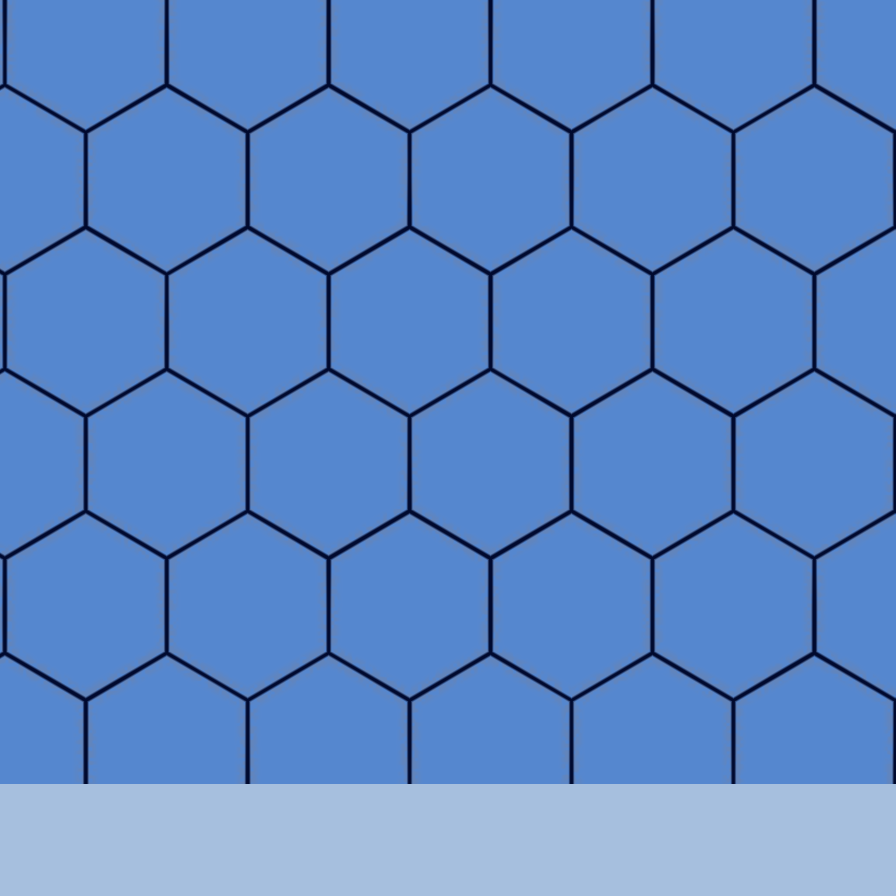
Reproduce this pattern procedurally as a WebGL 1 fragment shader.

```glsl
precision highp float;
// Blue honeycomb of pointy-top hexagons with thin navy outlines, above a pale
// plain strip. Two interleaved rectangular grids give the nearest cell centre;
// the outline comes from the distance to that cell's edge, with a mottled fringe.

uniform vec2 u_resolution;

const vec2 CELL_PITCH = vec2(0.1807, 0.1585);   // column width, row height
const vec2 CELL_ORIGIN = vec2(0.1861, 0.7995);  // centre of one cell
const float ROW_RATIO = 0.8660254;              // row height of a unit hexagon
const float LINE_HALF_WIDTH = 0.0024;
const float LINE_SOFTNESS = 0.0016;
const float STRIP_HEIGHT = 0.125;
const float GRAIN_COUNT = 256.0;

const vec3 CELL_BLUE = vec3(0.335, 0.530, 0.812);
const vec3 FRINGE_BLUE = vec3(0.385, 0.520, 0.735);
const vec3 LINE_NAVY = vec3(0.0, 0.035, 0.180);
const vec3 STRIP_BLUE = vec3(0.650, 0.750, 0.870);

float hash(vec2 p) {
  return fract(sin(dot(p, vec2(127.1, 311.7))) * 43758.5453);
}

float valueNoise(vec2 p) {
  vec2 i = floor(p);
  vec2 f = fract(p);
  f = f * f * (3.0 - 2.0 * f);
  float low = mix(hash(i), hash(i + vec2(1.0, 0.0)), f.x);
  float high = mix(hash(i + vec2(0.0, 1.0)), hash(i + vec2(1.0, 1.0)), f.x);
  return mix(low, high, f.y);
}

// Offset from the nearest centre in a lattice of hexagons of width 1.
vec2 nearestCell(vec2 p) {
  vec2 period = vec2(1.0, 2.0 * ROW_RATIO);
  vec2 a = mod(p, period) - 0.5 * period;
  vec2 b = mod(p + 0.5 * period, period) - 0.5 * period;
  return dot(a, a) < dot(b, b) ? a : b;
}

// Distance from a point inside a unit hexagon to its closest side.
float hexEdgeDistance(vec2 p) {
  p = abs(p);
  return 0.5 - max(p.x, dot(p, vec2(0.5, ROW_RATIO)));
}

vec3 honeycomb(vec2 uv, float pixel) {
  vec2 p = (uv - CELL_ORIGIN) / CELL_PITCH * vec2(1.0, ROW_RATIO);
  float edge = hexEdgeDistance(nearestCell(p)) * CELL_PITCH.x;

  // Faint grainy fringe beside the outlines
  float grain = valueNoise(uv * GRAIN_COUNT);
  float fringe = 1.0 - smoothstep(0.004, 0.016, edge);
  vec3 color = mix(CELL_BLUE, FRINGE_BLUE, fringe * smoothstep(0.1, 0.7, grain));

  // Outline with slightly uneven weight
  float halfWidth = LINE_HALF_WIDTH * mix(0.9, 1.1, valueNoise(uv * 16.0));
  float soft = max(LINE_SOFTNESS, 0.75 * pixel);
  float line = 1.0 - smoothstep(halfWidth - soft, halfWidth + soft, edge);
  return mix(color, LINE_NAVY, line);
}

void main() {
  vec2 uv = gl_FragCoord.xy / u_resolution.y;
  float pixel = 1.0 / u_resolution.y;

  // Plain strip along the bottom
  float aboveStrip = smoothstep(-0.5 * pixel, 0.5 * pixel, uv.y - STRIP_HEIGHT);
  vec3 color = mix(STRIP_BLUE, honeycomb(uv, pixel), aboveStrip);
  gl_FragColor = vec4(color, 1.0);
}
```
